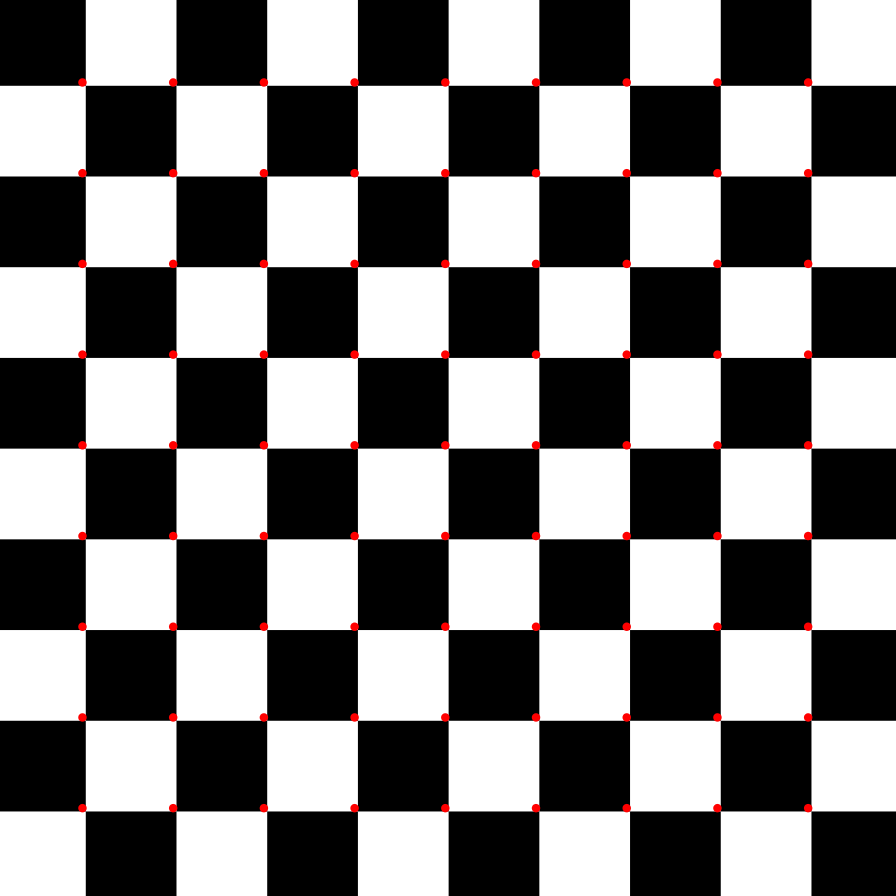
A Shadertoy shader for this pattern:

```glsl
// Black and white checkerboard with a small red dot beside each inner corner.
#define PITCH 0.10124                  // side of one square
#define CORNER vec2(0.5007, 0.4993)    // middle grid corner
#define DOT_SHIFT vec2(-0.0037, 0.0037) // dot centre relative to its corner
#define DOT_RADIUS 0.0047
#define DOT_REACH 4.0                  // dots on each side of the middle one
#define DARK vec3(0.0)
#define LIGHT vec3(1.0)
#define DOT_COLOR vec3(1.0, 0.0, 0.0)

// Smooth checker: 1 on light squares, 0 on dark ones.
float checker(vec2 p, float pixel) {
    vec2 line = floor(p / PITCH + 0.5);
    vec2 toLine = p - line * PITCH;
    vec2 side = clamp(2.0 * toLine / pixel, -1.0, 1.0);
    side *= 1.0 - 2.0 * mod(line, 2.0);
    return 0.5 + 0.5 * side.x * side.y;
}

// Signed distance to the nearest dot of the finite grid.
float dotDistance(vec2 p) {
    vec2 q = p - DOT_SHIFT;
    vec2 index = clamp(floor(q / PITCH + 0.5), -DOT_REACH, DOT_REACH);
    return length(q - index * PITCH) - DOT_RADIUS;
}

void mainImage(out vec4 fragColor, in vec2 fragCoord) {
    float pixel = 1.0 / iResolution.y;
    vec2 p = fragCoord * pixel - CORNER;

    // Squares
    vec3 color = mix(DARK, LIGHT, checker(p, pixel));

    // Dots
    float dotMask = clamp(0.5 - dotDistance(p) / pixel, 0.0, 1.0);
    color = mix(color, DOT_COLOR, dotMask);

    fragColor = vec4(color, 1.0);
}
```
